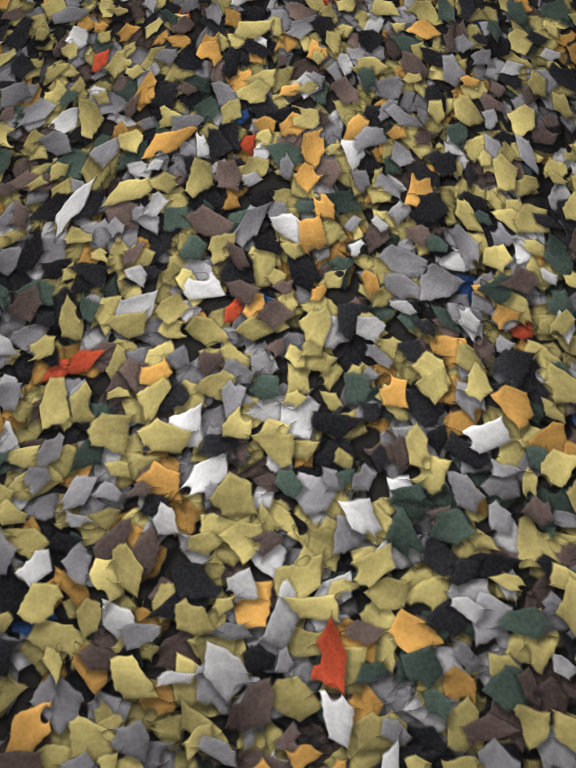
Write a Shadertoy shader that draws this texture.

```glsl
// A heap of shredded rubber chips in mixed colours, receding towards the top.

const float TAU = 6.2832;
const int LAYERS = 6;
const int SIDES = 5;
const int COLOURS = 9;

const vec3 CHIP_COLOUR[COLOURS] = vec3[COLOURS](
    vec3(0.71, 0.65, 0.41),  // yellow
    vec3(0.77, 0.58, 0.31),  // orange
    vec3(0.53, 0.52, 0.53),  // grey
    vec3(0.76, 0.75, 0.75),  // white
    vec3(0.38, 0.32, 0.30),  // brown
    vec3(0.26, 0.31, 0.28),  // green
    vec3(0.15, 0.15, 0.16),  // black
    vec3(0.17, 0.28, 0.47),  // blue
    vec3(0.72, 0.30, 0.20)); // red

// Running total of the share of each colour
const float SHARE_UP_TO[COLOURS] = float[COLOURS](
    0.35, 0.42, 0.61, 0.70, 0.79, 0.87, 0.986, 0.994, 1.0);

float hash(vec2 p) {
    vec3 h = fract(p.xyx * 0.1031);
    h += dot(h, h.yzx + 33.33);
    return fract((h.x + h.y) * h.z);
}

vec2 hash2(vec2 p) {
    return vec2(hash(p), hash(p + 47.3));
}

mat2 rotation(float angle) {
    float c = cos(angle), s = sin(angle);
    return mat2(c, s, -s, c);
}

// Distance to the nearest jittered point
float cellular(vec2 p) {
    vec2 cell = floor(p);
    float nearest = 2.0;
    for (int j = -1; j <= 1; j++)
    for (int i = -1; i <= 1; i++) {
        vec2 id = cell + vec2(i, j);
        nearest = min(nearest, length(id + hash2(id) - p));
    }
    return nearest;
}

float layeredSines(vec2 p) {
    float sum = sin(p.x + 1.7 * sin(p.y * 0.8));
    sum += 0.6 * sin(p.y * 2.1 + 1.3 * sin(p.x * 1.7));
    return sum + 0.3 * sin(p.x * 3.9 - p.y * 3.3);
}

vec3 pickColour(float pick) {
    for (int i = 0; i < COLOURS; i++)
        if (pick < SHARE_UP_TO[i]) return CHIP_COLOUR[i];
    return CHIP_COLOUR[0];
}

// Ragged polygon with one bite taken out: x = distance, yz = edge normal
vec3 chipShape(vec2 q, vec2 seed, float size) {
    vec3 edge = vec3(-9.0, 0.0, 0.0);
    for (int k = 0; k < SIDES; k++) {
        vec2 key = seed + float(k) * 7.1;
        float angle = (float(k) + 0.7 * hash(key)) * TAU / float(SIDES);
        vec2 normal = vec2(cos(angle), sin(angle));
        float d = dot(q, normal) - size * mix(0.6, 1.1, hash(key + 3.7));
        if (d > edge.x) edge = vec3(d, normal);
    }
    float biteAngle = TAU * hash(seed + 61.0);
    vec2 fromBite = q - 1.15 * size * vec2(cos(biteAngle), sin(biteAngle));
    float bite = size * mix(0.2, 0.65, hash(seed + 67.0)) - length(fromBite);
    if (bite > edge.x) edge = vec3(bite, -normalize(fromBite + 1e-4));
    return edge;
}

// Lays one chip with its contact shadow over the colour below
vec3 layChip(vec3 below, vec2 local, vec2 seed, float depth, float grain, float soft) {
    float size = mix(0.23, 0.52, hash(seed + 11.0));
    float stretch = mix(1.0, 1.38, hash(seed + 13.0));
    mat2 turn = rotation(TAU * hash(seed + 17.0));
    vec2 light = turn * vec2(-0.35, 0.94);
    vec2 q = turn * local * vec2(1.0 / stretch, stretch);
    q += 0.020 * vec2(layeredSines(q * 6.0 + seed), layeredSines(q.yx * 7.0 - seed));

    vec3 edge = chipShape(q, seed, size);
    float shadow = smoothstep(-0.03, 0.14, edge.x + 0.07 * dot(edge.yz, light));
    below *= mix(0.60, 1.0, shadow);

    // Tilted face, bevelled rim and pitted surface
    vec2 tilt = hash2(seed + 23.0) - 0.5;
    float shade = mix(0.78, 1.13, hash(seed + 29.0)) * mix(0.85, 1.0, depth);
    shade *= 1.0 + dot(q, tilt) * 0.9;
    shade += 0.17 * smoothstep(-0.13, 0.0, edge.x) * dot(edge.yz, light);
    shade += 0.030 * layeredSines(q * 9.0 + seed * 3.0);
    vec3 chip = pickColour(hash(seed + 31.0)) * shade + 0.055 * (grain - 0.45);
    return mix(chip, below, smoothstep(-soft, soft, edge.x));
}

void mainImage(out vec4 fragColor, in vec2 fragCoord) {
    vec2 uv = fragCoord / iResolution.x;
    float height = iResolution.y / iResolution.x;

    // Ground plane: chips shrink towards the horizon
    float nearness = 2.6 - uv.y * 1.333 / height;
    vec2 ground = 25.0 * vec2((uv.x - 0.5) / nearness, -log(nearness));
    float soft = 0.018 + 21.0 / (iResolution.x * nearness);
    float grain = cellular(ground * 11.0);

    // Pile up the layers from the bottom
    vec3 colour = vec3(0.16, 0.155, 0.15);
    for (int layer = 0; layer < LAYERS; layer++) {
        float level = float(layer);
        vec2 p = ground * (0.92 + 0.04 * level) + vec2(113.7, 171.3) + level * vec2(37.37, 53.61);
        vec2 cell = floor(p);
        for (int j = 1; j >= -1; j--)
        for (int i = -1; i <= 1; i++) {
            vec2 id = cell + vec2(i, j);
            vec2 local = p - id - mix(vec2(0.1), vec2(0.9), hash2(id + level * 19.0));
            if (dot(local, local) < 1.2)
                colour = layChip(colour, local, id + level * 29.0, level / float(LAYERS - 1), grain, soft);
        }
    }

    // Lens falloff and slight haze
    vec2 offset = (uv - vec2(0.5, 0.55 * height)) / vec2(1.0, height);
    colour *= 1.10 - 0.60 * dot(offset, offset);
    colour = mix(colour, vec3(0.45, 0.44, 0.42), 0.03);
    fragColor = vec4(clamp(colour, 0.0, 1.0), 1.0);
}
```
